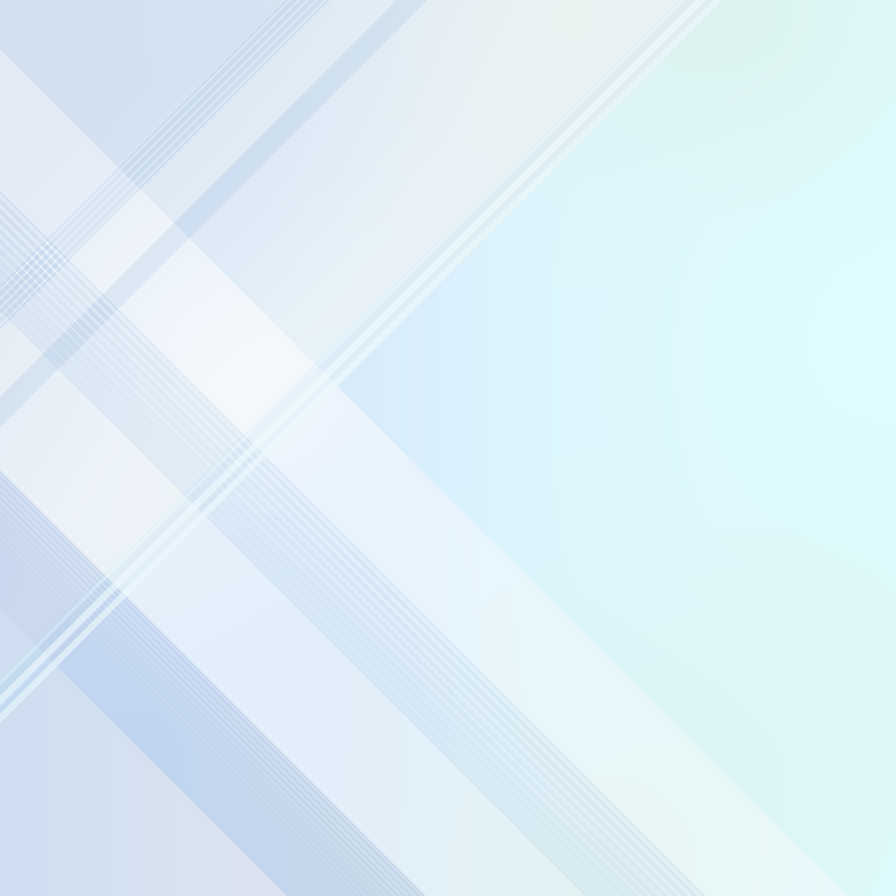
A Shadertoy shader for this background:

```glsl
// Soft-edged coverage of the interval lo..hi
float band(float v, float lo, float hi) {
    float w = 1.0 / iResolution.y;
    return smoothstep(lo - w, lo + w, v) * (1.0 - smoothstep(hi - w, hi + w, v));
}

// Evenly spaced lines inside lo..hi, each filling a share of its cell
float pinstripes(float v, float lo, float hi, float count, float share) {
    float cell = (hi - lo) / count;
    float offset = abs(fract((v - lo) / cell) - 0.5) * cell;
    float w = 1.0 / iResolution.y;
    float line = 1.0 - smoothstep(-w, w, offset - 0.5 * share * cell);
    return line * band(v, lo, hi);
}

float glow(vec2 p, vec2 center, float radius) {
    vec2 d = (p - center) / radius;
    return exp(-dot(d, d));
}

void mainImage(out vec4 fragColor, in vec2 fragCoord) {
    vec2 p = fragCoord / iResolution.xy;
    float falling = 1.0 - p.x - p.y;
    float rising = 1.0 + p.x - p.y;

    // Cyan field with pale green glows
    vec3 color = mix(vec3(0.85, 0.925, 0.99), vec3(0.865, 0.965, 0.992), smoothstep(0.38, 0.65, p.x));
    color = mix(color, vec3(0.875, 0.985, 1.0), smoothstep(0.6, 0.95, p.x));
    vec3 mint = vec3(0.86, 0.945, 0.925);
    color = mix(color, mint, 0.8 * glow(p, vec2(0.81, 1.0), 0.2));
    color = mix(color, mint, 0.35 * glow(p, vec2(0.9, 0.25), 0.22));
    color = mix(color, mint, 0.65 * glow(p, vec2(0.72, 0.02), 0.22));

    // Upper left panel, bounded by the rising diagonal
    float diagonal = p.x + 1.0 - p.y;
    vec3 panel = mix(vec3(0.825, 0.88, 0.945), vec3(0.865, 0.915, 0.965), smoothstep(0.25, 0.45, diagonal));
    panel = mix(panel, vec3(0.91, 0.95, 0.975), smoothstep(0.45, 0.75, diagonal));
    panel = mix(panel, vec3(0.925, 0.95, 0.945), 0.8 * glow(p, vec2(0.65, 0.97), 0.22));
    panel = mix(panel, vec3(0.89, 0.925, 0.955), 0.6 * band(diagonal, 0.368, 0.443));
    color = mix(color, panel, band(diagonal, -1.0, 0.807));

    // Wide translucent sheet
    float sheen = 0.42 + 0.3 * glow(p, vec2(0.27, 0.6), 0.17) + 0.12 * glow(p, vec2(0.1, 0.42), 0.15);
    color = mix(color, vec3(0.975, 0.982, 0.995), sheen * band(falling, 0.0547 - rising * 0.0, 0.68));
    color *= mix(vec3(1.0), vec3(0.98, 0.985, 0.987), band(falling, 0.347, 0.68));

    // Lower left corner
    vec3 corner = mix(vec3(0.81, 0.875, 0.945), vec3(0.86, 0.89, 0.94), smoothstep(0.0, 0.3, p.x));
    color = mix(color, corner, band(falling, 0.68, 2.0));

    // Falling ribbons
    color *= mix(vec3(1.0), vec3(0.925, 0.95, 0.975), band(falling, 0.213, 0.347));
    vec3 slate = mix(vec3(0.86, 0.895, 0.96), vec3(0.87, 0.90, 0.935), smoothstep(0.15, 0.4, p.x));
    color *= mix(vec3(1.0), slate, band(falling, 0.525, 0.68));

    // Rising ribbons
    color *= mix(vec3(1.0), vec3(0.93, 0.955, 0.975), band(diagonal, 0.443, 0.477));
    color *= mix(vec3(1.0), vec3(0.94, 0.96, 0.98), band(diagonal, 0.319, 0.368));
    color *= mix(vec3(1.0), vec3(0.95, 0.98, 0.992), band(diagonal, 0.757, 0.807));

    // Fine light lines, thinning away from each ribbon's upper edge
    float thin = mix(0.42, 0.05, smoothstep(0.213, 0.335, falling));
    float lines = 0.5 * pinstripes(falling, 0.213, 0.347, 12.0, thin);
    thin = mix(0.4, 0.05, smoothstep(0.525, 0.61, falling));
    lines += 0.3 * pinstripes(falling, 0.525, 0.61, 11.0, thin);
    lines += 0.4 * pinstripes(diagonal, 0.319, 0.368, 5.0, 0.35);
    color = mix(color, vec3(0.94, 0.975, 0.995), lines);

    // Bright rails along the panel border
    float rails = band(diagonal, 0.797, 0.807) + band(diagonal, 0.777, 0.788) + 0.6 * band(diagonal, 0.759, 0.765);
    color = mix(color, vec3(0.94, 0.985, 0.995), 0.6 * rails);

    fragColor = vec4(color, 1.0);
}
```
